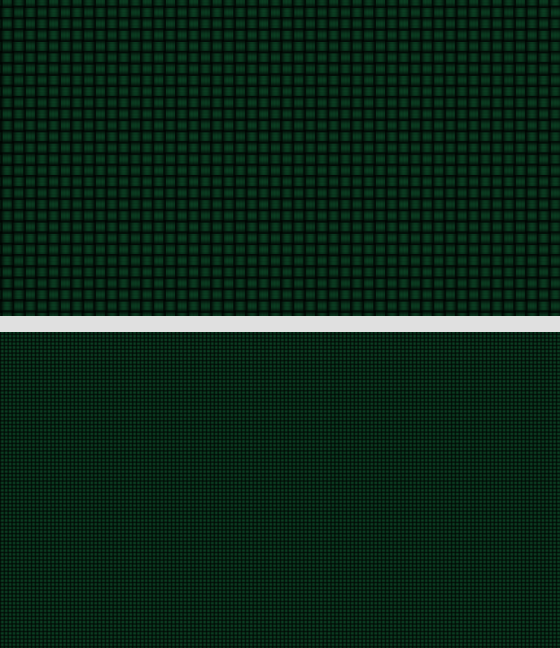
Top, the tile; bottom, the same tile 3 across and 3 down.
Write a WebGL 2 fragment shader that draws this pattern.

```glsl
#version 300 es
precision highp float;
// Plain weave of dark green flat strands over a near-black ground.
// A checker of cells picks which strand lies on top; a cosine bends its ends
// down into the gaps, and layered sines add faint fibres. Wraps on both axes.

#define COLS 48.0          // strands across (even, so the weave wraps)
#define ROWS 28.0          // strands down (even, so the weave wraps)
#define OFFSET vec2(0.11, 0.61)
#define STRAND_HALF 0.39   // half width of a strand, in cells
#define END_SHADE 0.25     // brightness where a strand dips under
#define EDGE_ROUNDING 0.10 // darkening toward the strand sides
#define FIBRES 4.0         // fibre lines per cell
#define FIBRE_DEPTH 0.04
#define STRAND_VARIATION 0.06

uniform vec2 u_resolution;
out vec4 fragColor;

const float PI = 3.14159;
const vec3 STRAND_GREEN = vec3(0.041, 0.230, 0.125);
const vec3 GROUND = vec3(0.004, 0.016, 0.008);

float hash(vec2 p) {
  return fract(sin(dot(p, vec2(12.99, 78.23))) * 4375.85);
}

// Coverage of a strand across its width, softened by about one pixel.
float strandCover(float across, float pixel) {
  return 1.0 - smoothstep(-0.7 * pixel, 0.7 * pixel, abs(across) - STRAND_HALF);
}

// Fine lines running along a strand, with a phase of its own.
float fibre(float across, float seed) {
  float wave = sin(2.0 * PI * (FIBRES * across + seed));
  wave += 0.5 * sin(2.0 * PI * (FIBRES * 0.6 * across + seed * 3.0));
  return 1.0 + FIBRE_DEPTH * wave;
}

void main() {
  // Cell grid, counted from the upper left
  vec2 uv = gl_FragCoord.xy / u_resolution;
  vec2 cells = vec2(COLS, ROWS);
  vec2 grid = vec2(uv.x, 1.0 - uv.y) * cells - OFFSET;
  vec2 cell = mod(floor(grid), cells);
  vec2 local = fract(grid) - 0.5;
  vec2 pixel = cells / u_resolution;

  // Orient the cell: x across the upper strand, y along it
  bool upright = mod(cell.x + cell.y, 2.0) > 0.5;
  vec2 p = upright ? local : local.yx;
  vec2 soft = upright ? pixel : pixel.yx;
  vec2 upperId = upright ? vec2(cell.x, 0.5) : vec2(0.5, cell.y);
  float seed = hash(upperId);

  // Lower strand, sinking into shadow beside the upper one
  float sink = 0.5 - abs(p.x);
  float lowerShade = END_SHADE * max(1.0 - 4.0 * sink, 0.3);
  vec3 color = mix(GROUND, STRAND_GREEN * lowerShade, strandCover(p.y, soft.y));

  // Upper strand, brightest at the crown
  float side = p.x / STRAND_HALF;
  float upperShade = mix(END_SHADE, 1.0, cos(PI * p.y));
  upperShade *= 1.0 - EDGE_ROUNDING * side * side;
  upperShade *= fibre(p.x, seed);
  upperShade *= 1.0 + STRAND_VARIATION * (seed - 0.5);
  color = mix(color, STRAND_GREEN * upperShade, strandCover(p.x, soft.x));

  fragColor = vec4(color, 1.0);
}
```
